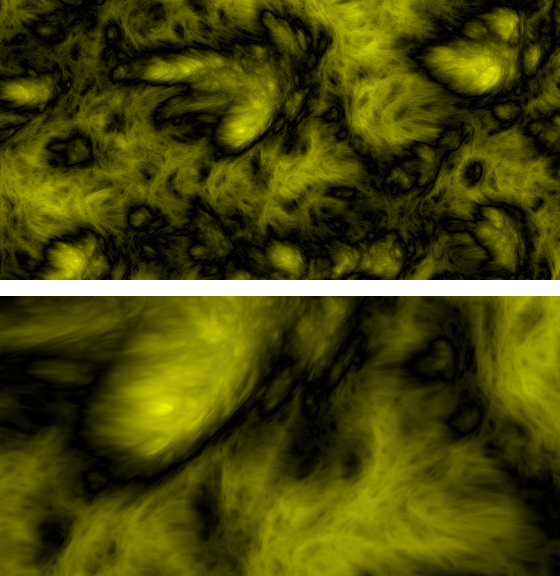
Top: the whole. Bottom: its middle third, enlarged.
Give the GLSL for this texture, as a WebGL 2 fragment shader.

```glsl
#version 300 es
precision highp float;

uniform vec2 u_resolution;
out vec4 fragColor;

// Values to tune
const int   OCTAVES    = 7;
const int   WAVES      = 9;      // sines per octave
const float BASE_FREQ  = 1.35;   // cycles per canvas height
const float LACUNARITY = 2.0;
const float GAIN       = 0.6;
const float WARP       = 0.05;   // octave-to-octave drift, in cycles
const float CREASE     = 0.5;    // share of folded, thin bright filaments
const float CONTRAST   = 0.30;
const float BIAS       = 0.12;
const float VEIN_SOFT  = 0.015;  // rounding of the dark vein floor
const float SEED       = 17.0;
const vec3  TINT       = vec3(0.99, 1.0, 0.012);
const float PI         = 3.14159;

float hash(float n) {
    return fract(sin(n * 12.9898 + 4.1414) * 43758.5);
}

// Sum of sines in scattered directions, with zero mean and unit variance
float waveField(vec2 p, float seed) {
    float sum = 0.0;
    for (int i = 0; i < WAVES; i++) {
        float id = seed + float(i) * 3.0;
        float angle = PI * (float(i) + hash(id)) / float(WAVES);
        float freq = mix(0.65, 1.35, hash(id + 1.0));
        float phase = hash(id + 2.0);
        vec2 dir = vec2(cos(angle), sin(angle));
        sum += sin(2.0 * PI * (dot(p, dir) * freq + phase));
    }
    return sum * sqrt(2.0 / float(WAVES));
}

// Blends a smooth field with its fold, keeping the variance near one
float creased(float x) {
    float ridge = (0.8 - abs(x)) / 0.6;
    return mix(x, ridge, CREASE) / length(vec2(1.0 - CREASE, CREASE));
}

// Signed fractal cloud, each octave drifting with the coarser ones
float cloud(vec2 p) {
    float sum = 0.0, power = 0.0, amp = 1.0, freq = BASE_FREQ;
    float previous = 0.0;
    for (int i = 0; i < OCTAVES; i++) {
        float x = waveField(p * freq, SEED + float(i) * 41.0);
        sum += amp * (i == 0 ? x : creased(x));
        power += amp * amp;
        p += WARP / freq * vec2(x, previous - x * 0.5);
        previous = x;
        amp *= GAIN;
        freq *= LACUNARITY;
    }
    return sum * inversesqrt(power);
}

void main() {
    vec2 p = gl_FragCoord.xy / u_resolution.y;

    // Folding at zero leaves dark veins between the glowing clouds
    float density = BIAS + CONTRAST * cloud(p);
    float glow = length(vec2(density, VEIN_SOFT)) - VEIN_SOFT;

    fragColor = vec4(clamp(glow, 0.0, 1.0) * TINT, 1.0);
}
```
